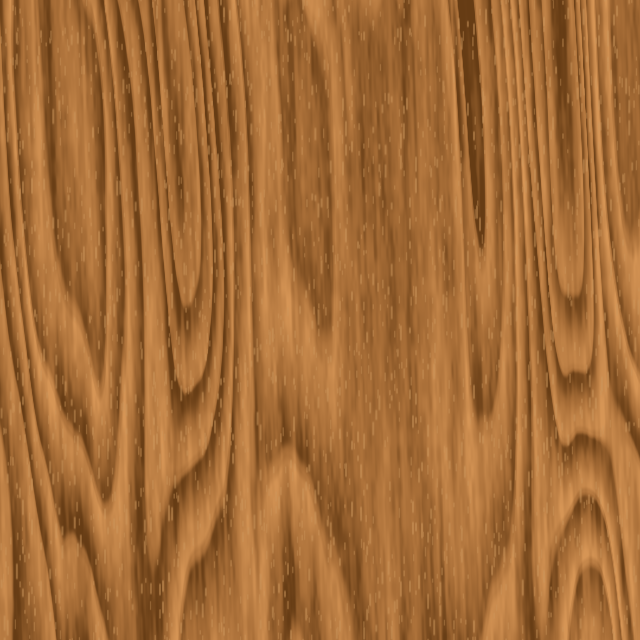
This texture is drawn by a three.js fragment shader. Its source:

```glsl
varying vec2 vUv;

const vec3 DARK_BROWN = vec3(0.40, 0.235, 0.08);
const vec3 MID_BROWN = vec3(0.665, 0.435, 0.22);
const vec3 PALE_TAN = vec3(0.84, 0.585, 0.335);
const vec3 FLECK_TAN = vec3(0.80, 0.59, 0.36);

float hash(vec2 p) {
  vec3 q = fract(vec3(p.xyx) * 0.1031);
  q += dot(q, q.yzx + 33.33);
  return fract((q.x + q.y) * q.z);
}

float noise(vec2 p) {
  vec2 i = floor(p);
  vec2 f = fract(p);
  f = f * f * f * (f * (f * 6.0 - 15.0) + 10.0);
  float low = mix(hash(i), hash(i + vec2(1.0, 0.0)), f.x);
  float high = mix(hash(i + vec2(0.0, 1.0)), hash(i + vec2(1.0, 1.0)), f.x);
  return mix(low, high, f.y);
}

// Stretched height field whose contours become the growth rings
float grainHeight(vec2 p) {
  float drift = 0.05 * p.y + 0.02 * noise(p * vec2(3.0, 1.5) + 40.0);
  vec2 q = vec2(p.x + drift, p.y);
  float h = noise(q * vec2(6.5, 0.85) + vec2(17.0, 5.3));
  h += 0.38 * noise(q * vec2(15.0, 1.3) + vec2(71.0, 23.0));
  h += 0.07 * noise(q * vec2(42.0, 2.2) + vec2(9.0, 61.0));
  return h;
}

// Slow darkening through each ring, then a quick return to pale wood
float ringTone(float height, float count) {
  float phase = height * count;
  float t = fract(phase);
  float id = floor(phase);
  float late = smoothstep(0.25, 0.88, t) * (1.0 - smoothstep(0.88, 1.0, t));
  float early = smoothstep(0.0, 0.08, t) * (1.0 - smoothstep(0.08, 0.45, t));
  float depth = mix(0.28, 0.62, hash(vec2(id, 3.0)));
  float glow = mix(0.03, 0.24, hash(vec2(id, 8.0)));
  return glow * early - depth * late;
}

// Thin dark lines gathered into vertical clusters
float darkLines(vec2 p) {
  float cluster = smoothstep(0.35, 0.85, noise(p * vec2(8.0, 0.5) + 90.0));
  float line = smoothstep(0.55, 0.95, noise(p * vec2(85.0, 0.9) + 13.0));
  return line * (0.25 + 0.75 * cluster);
}

float fibres(vec2 p) {
  float coarse = noise(p * vec2(75.0, 2.5) + 31.0) - 0.5;
  float fine = noise(p * vec2(190.0, 10.0) + 57.0) - 0.5;
  float hair = noise(p * vec2(260.0, 38.0) + 83.0) - 0.5;
  return 0.22 * coarse + 0.25 * fine + 0.15 * hair;
}

// Short pale dashes, one at most per staggered cell
float flecks(vec2 p, vec2 cells, float share, float seed) {
  vec2 q = p * cells;
  float column = floor(q.x);
  q.y += 7.0 * hash(vec2(column, seed));
  vec2 id = vec2(column, floor(q.y));
  vec2 local = abs(fract(q) - 0.5);
  float halfLength = mix(0.2, 0.45, hash(id + seed));
  float body = 1.0 - smoothstep(0.15, 0.5, local.x);
  body *= 1.0 - smoothstep(halfLength - 0.15, halfLength, local.y);
  return body * step(1.0 - share, hash(id + seed * 2.7));
}

vec3 woodColour(float tone) {
  vec3 shade = mix(DARK_BROWN, MID_BROWN, smoothstep(-0.05, 0.55, tone));
  return mix(shade, PALE_TAN, clamp((tone - 0.5) * 2.0, 0.0, 1.0));
}

void main() {
  vec2 grain = vec2(vUv.x + 0.03 * vUv.y, vUv.y);

  // Rings, lines and fibres share one tone scale
  float tone = 0.64 + ringTone(grainHeight(vUv), 7.0);
  tone -= 0.36 * darkLines(grain);
  tone += fibres(grain);
  tone += 0.14 * (noise(vUv * vec2(5.0, 1.2) + 120.0) - 0.5);
  vec3 colour = woodColour(tone);

  // Two sizes of fleck over the grain
  float pale = 0.5 * flecks(vUv, vec2(210.0, 30.0), 0.11, 11.0);
  pale = max(pale, 0.38 * flecks(vUv, vec2(270.0, 48.0), 0.12, 29.0));
  colour = mix(colour, FLECK_TAN, pale);

  gl_FragColor = vec4(colour, 1.0);
}
```
